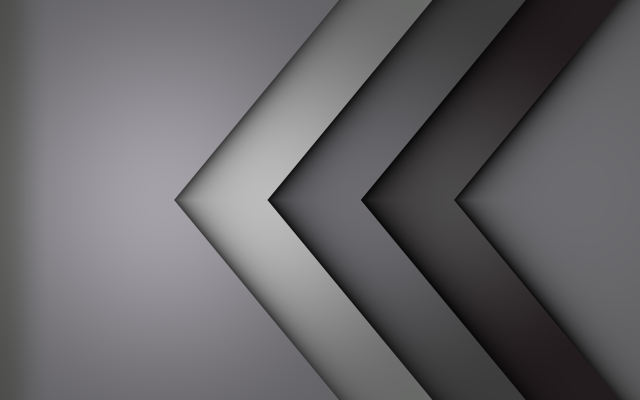
This background is drawn by a Shadertoy shader. Its source:

```glsl
// Layered grey chevron panels pointing left, each with a soft inner shadow and a glow.

const int   PANELS     = 4;
const float FIRST_TIP  = 0.4354;  // x of the leftmost tip, in canvas heights
const float TIP_STEP   = 0.2333;  // spacing between tips
const float ARM_SLOPE  = 0.825;   // horizontal run of an arm per unit of height
const float MID_Y      = 0.5;

const vec3  BASE_GLOW   = vec3(0.645, 0.635, 0.66);
const vec3  BASE_DIM    = vec3(0.395, 0.39, 0.405);
const vec2  BASE_CENTRE = vec2(0.41, 0.5);
const float BASE_REACH  = 0.66;
const vec3  SIDE_TINT   = vec3(0.77, 0.78, 0.74);
const float SIDE_WIDTH  = 0.13;

// Per panel: colour at the glow, colour far away, glow centre with reach,
// and shadow strength with width
const vec3 GLOW[PANELS] = vec3[](
    vec3(0.73, 0.735, 0.73), vec3(0.425, 0.42, 0.44),
    vec3(0.295, 0.29, 0.29), vec3(0.425, 0.425, 0.44));
const vec3 DIM[PANELS] = vec3[](
    vec3(0.41, 0.415, 0.41), vec3(0.235, 0.235, 0.235),
    vec3(0.135, 0.11, 0.118), vec3(0.36, 0.36, 0.365));
const vec3 CENTRE_REACH[PANELS] = vec3[](
    vec3(0.66, 0.5, 0.60), vec3(0.90, 0.5, 0.60),
    vec3(1.13, 0.5, 0.50), vec3(1.43, 0.52, 0.70));
const vec2 SHADOW[PANELS] = vec2[](
    vec2(0.68, 0.024), vec2(0.88, 0.027),
    vec2(0.92, 0.030), vec2(0.92, 0.030));

// Radial blend from the glow colour to the dim colour
vec3 radialGlow(vec2 p, vec3 glow, vec3 dim, vec2 centre, float reach) {
    return mix(glow, dim, smoothstep(0.0, reach, length(p - centre)));
}

// Signed distance to a chevron's left boundary, positive inside
float chevron(vec2 p, float tipX) {
    float run = p.x - tipX - ARM_SLOPE * abs(p.y - MID_Y);
    return run / sqrt(1.0 + ARM_SLOPE * ARM_SLOPE);
}

void mainImage(out vec4 fragColor, in vec2 fragCoord) {
    vec2 p = fragCoord / iResolution.y;
    float pixel = 1.0 / iResolution.y;

    // Backdrop with a dimmer left side
    vec3 color = radialGlow(p, BASE_GLOW, BASE_DIM, BASE_CENTRE, BASE_REACH);
    color *= mix(SIDE_TINT, vec3(1.0), smoothstep(0.0, SIDE_WIDTH, p.x));

    // Panels from left to right, each covering the one before
    float armFade = 1.0 - 0.25 * smoothstep(0.25, 0.5, abs(p.y - MID_Y));
    for (int i = 0; i < PANELS; i++) {
        float d = chevron(p, FIRST_TIP + TIP_STEP * float(i));
        vec3 panel = radialGlow(p, GLOW[i], DIM[i], CENTRE_REACH[i].xy, CENTRE_REACH[i].z);
        float shade = SHADOW[i].x * armFade * exp(-max(d, 0.0) / SHADOW[i].y);
        color = mix(color, panel * (1.0 - shade), smoothstep(-0.7 * pixel, 0.7 * pixel, d));
    }

    fragColor = vec4(color, 1.0);
}
```
